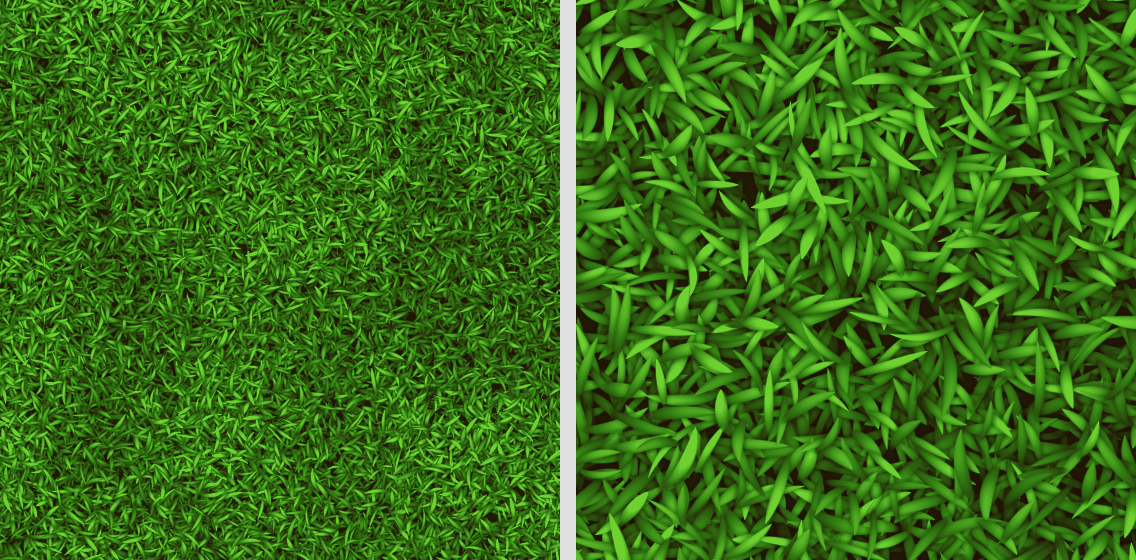
Left: the whole. Right: its middle third, enlarged.
Write a Shadertoy shader that draws this texture.

```glsl
#define LAYERS 16
#define CELLS 32.0
#define BLADE_LENGTH vec2(0.027, 0.054)
#define BLADE_HALF_WIDTH vec2(0.0021, 0.0041)
#define BEND 0.13
#define LAYER_TONE vec2(0.27, 0.73)
#define SHADOW_STRENGTH 0.27
#define SHADOW_SIZE 0.0035
#define PATCH_SCALE 5.0
#define PATCH_TONE vec2(0.76, 1.22)

const float TAU = 6.2831853;

// Integer hash: three random values in 0..1
vec3 hash3(ivec3 cell) {
    uvec3 v = uvec3(cell + 64) * 1664525u + 1013904223u;
    v.x += v.y * v.z; v.y += v.z * v.x; v.z += v.x * v.y;
    v ^= v >> 16u;
    v.x += v.y * v.z; v.y += v.z * v.x; v.z += v.x * v.y;
    return vec3(v >> 8u) / 16777216.0;
}

float valueNoise(vec2 p) {
    ivec2 i = ivec2(floor(p));
    vec2 f = fract(p);
    f = f * f * (3.0 - 2.0 * f);
    float a = hash3(ivec3(i, 200)).x;
    float b = hash3(ivec3(i + ivec2(1, 0), 200)).x;
    float c = hash3(ivec3(i + ivec2(0, 1), 200)).x;
    float d = hash3(ivec3(i + ivec2(1, 1), 200)).x;
    return mix(mix(a, b, f.x), mix(c, d, f.x), f.y);
}

// Paint one tapered, curved blade and its soft shadow over the light below
float paintBlade(float light, vec2 p, ivec3 id, float height, float pixel) {
    vec3 shape = hash3(id + ivec3(0, 0, 300));
    vec3 look = hash3(id + ivec3(0, 0, 600));
    float len = mix(BLADE_LENGTH.x, BLADE_LENGTH.y, shape.y * shape.y);
    if (dot(p, p) > len * len * 0.45) return light;

    float angle = shape.x * TAU;
    vec2 dir = vec2(cos(angle), sin(angle));
    vec2 q = vec2(dot(p, dir), dot(p, vec2(-dir.y, dir.x)));
    float along = q.x / len + 0.5;
    if (along <= 0.0 || along >= 1.0) return light;

    float arc = 2.0 * along - 1.0;
    q.y -= (look.x - 0.5) * 2.0 * BEND * len * (arc * arc - 0.33);
    float halfWidth = mix(BLADE_HALF_WIDTH.x, BLADE_HALF_WIDTH.y, shape.z);
    float width = halfWidth * pow(4.0 * along * (1.0 - along), 0.75);
    float edge = abs(q.y) - width;

    // Shadow fades towards both ends
    float shade = 1.0 - smoothstep(0.0, SHADOW_SIZE, edge);
    light *= 1.0 - SHADOW_STRENGTH * shade * 4.0 * along * (1.0 - along);

    // Dark root, bright upper half, lit ridge
    float across = q.y / max(width, pixel);
    float tone = mix(LAYER_TONE.x, LAYER_TONE.y, height) * mix(0.72, 1.28, look.y);
    tone *= mix(0.45, 1.08, smoothstep(0.0, 0.7, along));
    tone *= 1.06 - 0.26 * min(across * across, 1.0) + 0.1 * clamp(across, -1.0, 1.0);

    float cover = 1.0 - smoothstep(-pixel, pixel, edge);
    cover *= smoothstep(0.0, 0.22, along);
    return mix(light, tone, cover);
}

// Brown soil through deep green to yellow-green highlights
vec3 grassColor(float light) {
    vec3 color = mix(vec3(0.12, 0.07, 0.015), vec3(0.155, 0.27, 0.04),
                     smoothstep(0.04, 0.30, light));
    color = mix(color, vec3(0.195, 0.50, 0.07), clamp((light - 0.25) / 0.25, 0.0, 1.0));
    return mix(color, vec3(0.43, 0.82, 0.19), clamp((light - 0.50) / 0.34, 0.0, 1.0));
}

void mainImage(out vec4 fragColor, in vec2 fragCoord) {
    vec2 uv = fragCoord / iResolution.y;
    float pixel = 0.9 / iResolution.y;
    float light = 0.10;

    // Stack the blades from the ground up
    for (int layer = 0; layer < LAYERS; layer++) {
        float height = (float(layer) + 0.5) / float(LAYERS);
        vec2 shift = hash3(ivec3(layer, 7, 100)).xy;
        vec2 grid = uv * CELLS + shift;
        ivec2 home = ivec2(floor(grid));
        for (int y = -1; y <= 1; y++) {
            for (int x = -1; x <= 1; x++) {
                ivec3 id = ivec3(home + ivec2(x, y), layer);
                vec2 center = vec2(id.xy) + hash3(id).xy;
                light = paintBlade(light, (grid - center) / CELLS, id, height, pixel);
            }
        }
    }

    // Broad thin and lush patches
    float lushness = 0.65 * valueNoise(uv * PATCH_SCALE)
                   + 0.35 * valueNoise(uv * PATCH_SCALE * 2.3 + 9.0);
    light *= mix(PATCH_TONE.x, PATCH_TONE.y, lushness);
    fragColor = vec4(grassColor(light), 1.0);
}
```
